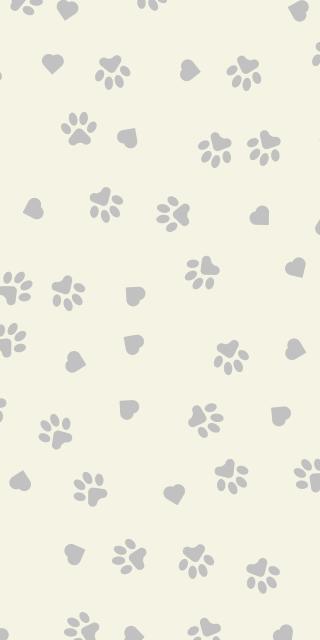
A WebGL 2 fragment shader for this pattern:

```glsl
#version 300 es
precision highp float;
// Scattered grey paw prints and hearts on cream paper.
// Each cell of a shifted grid holds one motif, jittered and turned by a hash,
// and drawn from distance functions measured in paw radii.

uniform vec2 u_resolution;
out vec4 fragColor;

// Four random values in 0..1 per grid cell
vec4 hash4(vec2 cell) {
    vec4 q = fract(cell.xyxy * vec4(0.1031, 0.1030, 0.0973, 0.1099));
    q += dot(q, q.wzxy + 33.33);
    return fract((q.xxyz + q.yzzw) * q.zywx);
}

vec2 rotate(vec2 p, float angle) {
    float c = cos(angle), s = sin(angle);
    return vec2(c * p.x - s * p.y, s * p.x + c * p.y);
}

float smoothMin(float a, float b, float k) {
    float h = max(k - abs(a - b), 0.0) / k;
    return min(a, b) - 0.25 * h * h * k;
}

float ellipse(vec2 p, vec2 radii) {
    float k = length(p / radii);
    return k * (k - 1.0) / max(length(p / (radii * radii)), 1e-4);
}

float capsule(vec2 p, vec2 a, vec2 b, float radius) {
    vec2 ab = b - a;
    float t = clamp(dot(p - a, ab) / dot(ab, ab), 0.0, 1.0);
    return length(p - a - ab * t) - radius;
}

// Upright paw of radius 1, mirrored about its axis
float paw(vec2 p) {
    p.x = abs(p.x);
    float innerToe = ellipse(rotate(p - vec2(0.30, 0.62), 0.18), vec2(0.24, 0.38));
    float outerToe = ellipse(rotate(p - vec2(0.74, 0.10), 0.60), vec2(0.24, 0.35));
    float lobe = capsule(p, vec2(0.0, -0.19), vec2(0.38, -0.62), 0.26);
    float pad = smoothMin(lobe, length(p - vec2(0.0, -0.45)) - 0.30, 0.15);
    return min(pad, min(innerToe, outerToe));
}

// Heart with its tip at the origin, about 1.2 wide and 1.1 high
float heart(vec2 p) {
    p.x = abs(p.x);
    if (p.x + p.y > 1.0) return length(p - vec2(0.25, 0.75)) - sqrt(0.125);
    vec2 side = p - 0.5 * max(p.x + p.y, 0.0);
    float d = min(length(p - vec2(0.0, 1.0)), length(side));
    return d * sign(p.x - p.y);
}

void main() {
    const float cellsAcross = 4.57;
    const float pawsPerCell = 4.0;
    vec2 uv = gl_FragCoord.xy / u_resolution.x * cellsAcross + vec2(20.0, 30.35);

    // Slide every row sideways so no columns show
    uv.x += hash4(vec2(floor(uv.y), 7.0)).x * 3.0;
    vec2 cell = floor(uv);
    vec4 rnd = hash4(cell);

    // Random place and direction inside the cell
    vec2 p = (uv - cell - 0.5 - (rnd.xy - 0.5) * 0.46) * pawsPerCell;
    p = rotate(p, rnd.z * 6.2832);

    // Paws and hearts alternate, with some cells swapped
    bool isPaw = (mod(cell.x + cell.y, 2.0) < 0.5) != (rnd.w < 0.25);
    float d = isPaw ? paw(p) : heart(p / 0.95 + vec2(0.0, 0.55)) * 0.95 - 0.05;

    float pixel = cellsAcross * pawsPerCell / u_resolution.x;
    float ink = 1.0 - smoothstep(-0.65 * pixel, 0.65 * pixel, d);

    vec3 cream = vec3(0.96, 0.957, 0.895);
    vec3 grey = vec3(0.757);
    fragColor = vec4(mix(cream, grey, ink), 1.0);
}
```
